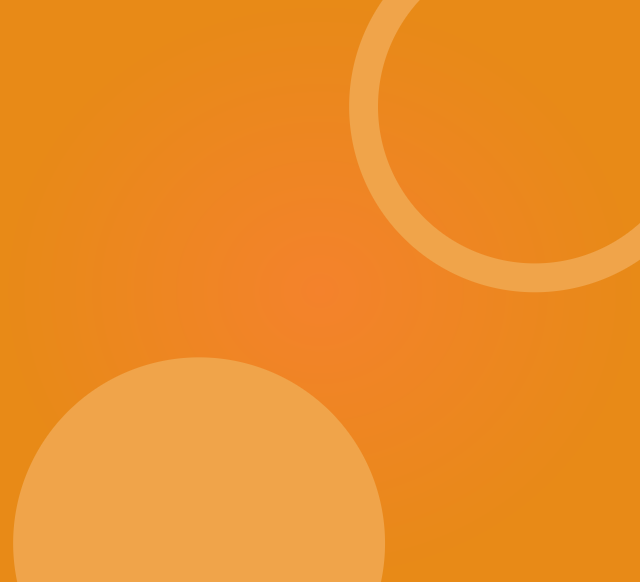
A WebGL 2 fragment shader for this background:

```glsl
#version 300 es
precision highp float;

uniform vec2 u_resolution;
out vec4 fragColor;

// Colours
const vec3 GLOW_COLOR  = vec3(0.957, 0.510, 0.172);
const vec3 EDGE_COLOR  = vec3(0.908, 0.540, 0.090);
const vec3 SHAPE_COLOR = vec3(0.940, 0.643, 0.290);

// Glow, as fractions of the canvas
const vec2 GLOW_CENTER = vec2(0.5);
const vec2 GLOW_RADIUS = vec2(0.5);

// Shapes, in canvas heights
const float DESIGN_ASPECT = 512.0 / 466.0;
const vec2  DISC_CENTER = vec2(0.3416, 0.0665);
const float DISC_RADIUS = 0.3195;
const vec2  RING_CENTER = vec2(0.9185, 0.8169);
const float RING_RADIUS = 0.2943;
const float RING_HALF_WIDTH = 0.0248;

float discDistance(vec2 p, float radius) {
    return length(p) - radius;
}

float ringDistance(vec2 p, float radius, float halfWidth) {
    return abs(discDistance(p, radius)) - halfWidth;
}

// Coverage across one pixel at the shape's edge
float coverage(float dist, float pixel) {
    return clamp(0.5 - dist / pixel, 0.0, 1.0);
}

void main() {
    vec2 uv = gl_FragCoord.xy / u_resolution;
    float pixel = 1.0 / u_resolution.y;

    // Keep the composition centred if the aspect changes
    vec2 p = (gl_FragCoord.xy - 0.5 * u_resolution) * pixel;
    p += 0.5 * vec2(DESIGN_ASPECT, 1.0);

    // Elliptical glow
    float falloff = length((uv - GLOW_CENTER) / GLOW_RADIUS);
    vec3 color = mix(GLOW_COLOR, EDGE_COLOR, clamp(falloff, 0.0, 1.0));

    // Disc and ring
    float disc = discDistance(p - DISC_CENTER, DISC_RADIUS);
    float ring = ringDistance(p - RING_CENTER, RING_RADIUS, RING_HALF_WIDTH);
    color = mix(color, SHAPE_COLOR, coverage(min(disc, ring), pixel));

    fragColor = vec4(color, 1.0);
}
```
